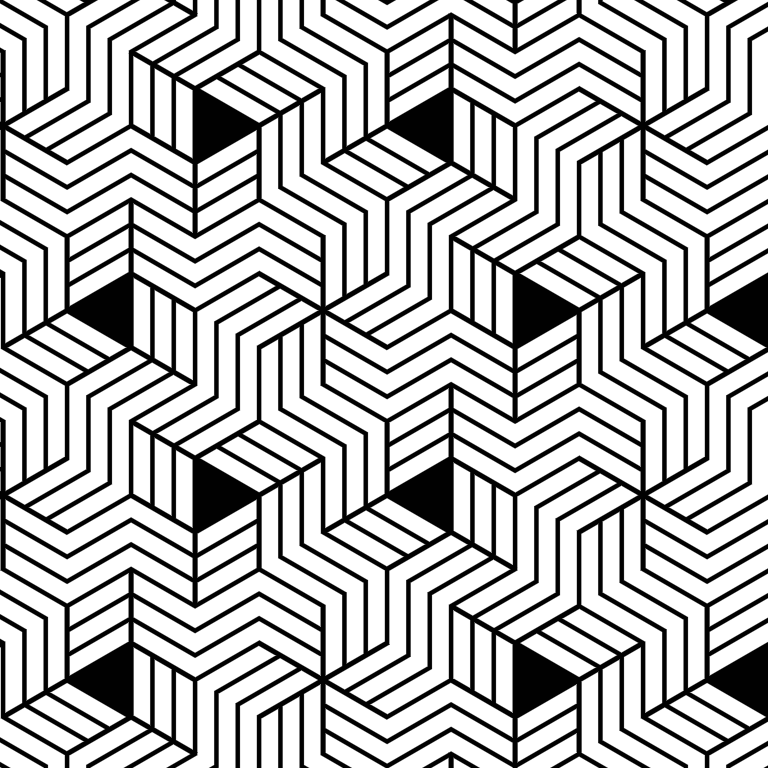
A Shadertoy shader for this pattern:

```glsl
// Black and white isometric ribbons: striped triangles woven around six-armed stars and solid triangles.

const vec3 INK = vec3(0.005);
const vec3 PAPER = vec3(1.0);
const float COLUMNS = 12.0;                // triangle columns across the canvas
const vec2 STAR_CENTER = vec2(0.4207, 0.5957);
const float PERIOD = 5.0;                  // star spacing, in triangle sides
const float STRIPES = 3.0;                 // stripes per triangle
const float STRIPE_HALF_WIDTH = 0.0305;    // in triangle sides
const float OUTLINE_HALF_WIDTH = 0.0345;
const float SOFTNESS = 0.75;               // edge blur, in pixels
const float TRI_HEIGHT = 0.8660254;        // height of a unit triangle

// Oblique axes: x runs straight up, y runs up and to the right at 30 degrees.
vec2 toOblique(vec2 p) {
    float right = p.x / TRI_HEIGHT;
    return vec2(p.y - 0.5 * right, right);
}

float obliqueLength2(vec2 q) {
    return dot(q, q) + q.x * q.y;
}

// Offset from the nearest star centre.
vec2 foldToStar(vec2 q) {
    vec2 base = floor(q / PERIOD) * PERIOD;
    vec2 nearest = q - base;
    for (int i = 1; i < 4; i++) {
        vec2 offset = q - base - PERIOD * vec2(i & 1, i >> 1);
        if (obliqueLength2(offset) < obliqueLength2(nearest)) nearest = offset;
    }
    return nearest;
}

// Turn by sixths until the point lies between the two axes.
vec2 foldToSector(vec2 q) {
    for (int i = 0; i < 5; i++) {
        if (min(q.x, q.y) < 0.0) q = vec2(-q.y, q.x + q.y);
    }
    return q;
}

float stripeDistance(float across) {
    return abs(fract(across * STRIPES + 0.5) - 0.5) * TRI_HEIGHT / STRIPES;
}

// Coordinate that the stripes count along in each part of the sector.
float stripeCoordinate(vec2 q) {
    float diagonal = q.x + q.y;
    if (q.x > 2.0) return q.y;
    if (q.x > 1.0) return diagonal;
    return diagonal > 2.0 ? q.x : q.y;
}

// Heavier lines where stripes run into a face of another direction.
float outlineDistance(vec2 q) {
    float d = abs(q.x - 2.0);
    if (q.y < 1.0) d = min(d, q.x);
    if (q.x < 1.0 && q.y < 1.0) d = min(d, q.y);
    if (q.y > 1.0) d = min(d, abs(q.x - 1.0));
    return d * TRI_HEIGHT;
}

void mainImage(out vec4 fragColor, in vec2 fragCoord) {
    float side = 1.0 / (COLUMNS * TRI_HEIGHT);
    vec2 p = (fragCoord / iResolution.y - STAR_CENTER) / side;
    float blur = SOFTNESS / (iResolution.y * side);

    vec2 q = foldToSector(foldToStar(toOblique(p)));

    // Signed distance to the drawn lines
    float d = stripeDistance(stripeCoordinate(q)) - STRIPE_HALF_WIDTH;
    d = min(d, outlineDistance(q) - OUTLINE_HALF_WIDTH);

    // Solid triangle at the far corner of the sector
    d = min(d, (3.0 - q.x - q.y) * TRI_HEIGHT - OUTLINE_HALF_WIDTH);

    float ink = 1.0 - smoothstep(-blur, blur, d);
    fragColor = vec4(mix(PAPER, INK, ink), 1.0);
}
```
